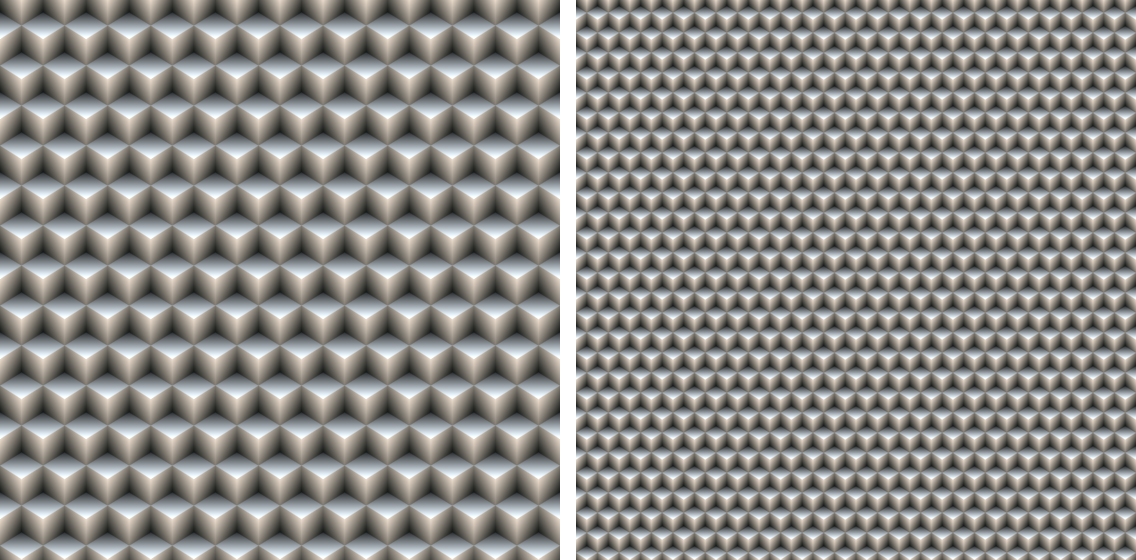
Left, the tile; right, the same tile 2 across and 2 down.
Write a WebGL 1 fragment shader that draws this pattern.

```glsl
precision highp float;

uniform vec2 u_resolution;

const vec2 REPEATS = vec2(13.0, 14.0);  // even row count keeps the stagger seamless
const float ROW_SHIFT = 0.64;

const vec3 SIDE_LOW = vec3(0.07, 0.085, 0.077);
const vec3 SIDE_HIGH = vec3(0.93, 0.87, 0.81);
const vec3 LID_LOW = vec3(0.17, 0.18, 0.19);
const vec3 LID_HIGH = vec3(1.05, 1.10, 1.14);

// Cell coordinates: x from the front edge, y downward from the row line
vec2 staggeredCell(vec2 p) {
  float row = floor(p.y);
  float x = fract(p.x + 0.5 * mod(row, 2.0) + 0.5) - 0.5;
  return vec2(abs(x), p.y - row);
}

// Positive inside the lid above or the lid of the next row below
float lidDistance(vec2 cell) {
  float upperLid = (1.0 - 2.0 * cell.x) / 3.0 - cell.y;
  float lowerLid = cell.y - 1.0 + 2.0 * cell.x / 3.0;
  return max(upperLid, lowerLid);
}

// Heights run from 0 in the hollows to 1 at the front corners
float lidHeight(vec2 cell) {
  float fromRowLine = cell.y - step(0.5, cell.y);
  return 0.5 + 1.5 * fromRowLine;
}

float sideHeight(vec2 cell) {
  return 1.25 - 0.75 * cell.y - 1.5 * cell.x;
}

vec3 shade(vec3 low, vec3 high, float height) {
  return mix(low, high, clamp(height, 0.0, 1.0));
}

vec3 stackedCubes(vec2 p, float softness) {
  vec2 cell = staggeredCell(p);
  vec3 side = shade(SIDE_LOW, SIDE_HIGH, sideHeight(cell));
  vec3 lid = shade(LID_LOW, LID_HIGH, lidHeight(cell));
  float lidMask = smoothstep(-softness, softness, lidDistance(cell));
  return mix(side, lid, lidMask);
}

void main() {
  vec2 uv = gl_FragCoord.xy / u_resolution;
  vec2 p = vec2(uv.x, 1.0 - uv.y) * REPEATS - vec2(0.0, ROW_SHIFT);
  float softness = REPEATS.y / u_resolution.y;
  vec3 color = stackedCubes(p, softness);
  gl_FragColor = vec4(clamp(color, 0.0, 1.0), 1.0);
}
```
